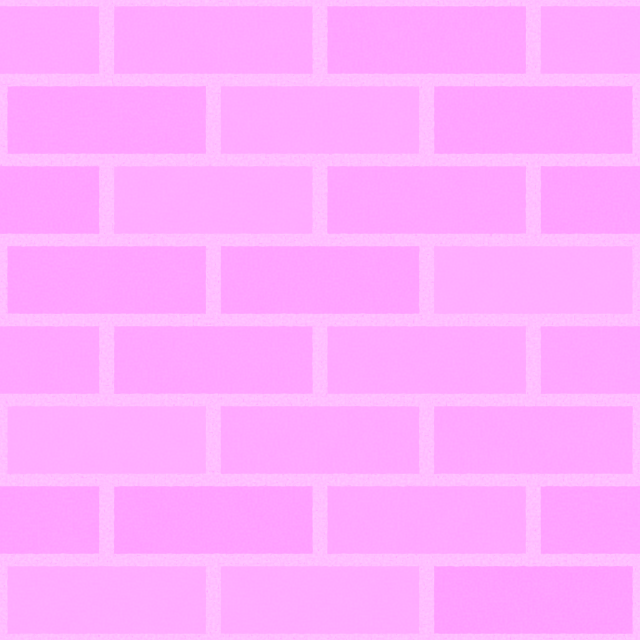
This pattern is drawn by a WebGL 2 fragment shader. Its source:

```glsl
#version 300 es
precision highp float;
// Pink running-bond brick wall: 3 bricks across, 8 courses down, pale joints.
// Each brick is a box distance with a hashed tone; wrapping gradient noise
// adds fine grain, faint blotches and slightly ragged edges.

uniform vec2 u_resolution;
out vec4 outColor;

const vec2 BRICK_COUNT = vec2(3.0, 8.0);
const vec2 BRICK_HALF_SIZE = vec2(0.155, 0.0527);
const vec3 BRICK_LIGHT = vec3(1.0, 0.682, 1.0);
const vec3 BRICK_DARK = vec3(1.0, 0.628, 1.0);
const vec3 MORTAR = vec3(1.0, 0.748, 1.0);

// Integer hash of a lattice point, returned in 0..1
float hash(vec2 cell, float seed) {
    uvec3 k = uvec3(cell, seed) * uvec3(1597u, 3571u, 7919u);
    uint h = k.x ^ (k.y * 2459u) ^ (k.z * 6151u);
    h = (h ^ (h >> 15u)) * 739391u;
    h = (h ^ (h >> 13u)) * 917519u;
    h ^= h >> 16u;
    return float(h & 65535u) / 65535.0;
}

// Contribution of one corner of a wrapped noise cell
float cornerSlope(vec2 cell, vec2 offset, vec2 period, float seed) {
    float angle = 6.28318 * hash(mod(cell, period), seed);
    return dot(vec2(cos(angle), sin(angle)), offset);
}

// Gradient noise repeating after a whole number of cells, about -0.7..0.7
float tiledNoise(vec2 uv, vec2 period, float seed) {
    vec2 p = uv * period;
    vec2 cell = floor(p);
    vec2 f = p - cell;
    vec2 s = f * f * f * (f * (f * 6.0 - 15.0) + 10.0);
    vec2 e = vec2(1.0, 0.0);
    float a = cornerSlope(cell, f, period, seed);
    float b = cornerSlope(cell + e.xy, f - e.xy, period, seed);
    float c = cornerSlope(cell + e.yx, f - e.yx, period, seed);
    float d = cornerSlope(cell + e.xx, f - e.xx, period, seed);
    return mix(mix(a, b, s.x), mix(c, d, s.x), s.y);
}

// Signed distance to an axis-aligned box
float boxDistance(vec2 p, vec2 halfSize) {
    vec2 q = abs(p) - halfSize;
    return length(max(q, 0.0)) + min(max(q.x, q.y), 0.0);
}

// Brick tone from its wrapped id, with grain running along or across it
vec3 brickColor(vec2 uv, vec2 id, float fineGrain) {
    float tone = hash(id, 3.0);
    float along = tiledNoise(uv, vec2(64.0, 192.0), 11.0);
    float across = tiledNoise(uv, vec2(192.0, 64.0), 12.0);
    float streak = mix(along, across, hash(id, 5.0));
    float blotch = tiledNoise(uv, vec2(24.0), 13.0);
    float roughness = mix(0.7, 1.3, tone);
    vec3 color = mix(BRICK_LIGHT, BRICK_DARK, tone);
    color.g += roughness * (0.022 * fineGrain + 0.012 * streak) + 0.006 * blotch;
    return color;
}

// Sandy joint with sparse darker specks
vec3 mortarColor(vec2 uv, float fineGrain) {
    float sand = tiledNoise(uv, vec2(160.0), 21.0);
    float speck = smoothstep(0.28, 0.55, tiledNoise(uv, vec2(230.0), 22.0));
    vec3 color = MORTAR;
    color.g += 0.045 * fineGrain + 0.025 * sand - 0.05 * speck;
    return color;
}

void main() {
    vec2 uv = gl_FragCoord.xy / u_resolution;

    // Running bond: every second course shifts by half a brick
    vec2 grid = uv * BRICK_COUNT;
    grid.x += 0.5 * mod(floor(grid.y), 2.0);
    vec2 id = mod(floor(grid), BRICK_COUNT);
    vec2 local = (fract(grid) - 0.5) / BRICK_COUNT;

    // Ragged, softened brick outline
    float wobble = 0.0012 * tiledNoise(uv, vec2(96.0), 31.0);
    float edge = boxDistance(local, BRICK_HALF_SIZE) + wobble;
    float softness = max(0.001, 0.7 / min(u_resolution.x, u_resolution.y));
    float joint = smoothstep(-softness, softness, edge);

    float fineGrain = tiledNoise(uv, vec2(256.0), 41.0);
    vec3 color = mix(brickColor(uv, id, fineGrain), mortarColor(uv, fineGrain), joint);
    outColor = vec4(clamp(color, 0.0, 1.0), 1.0);
}
```
